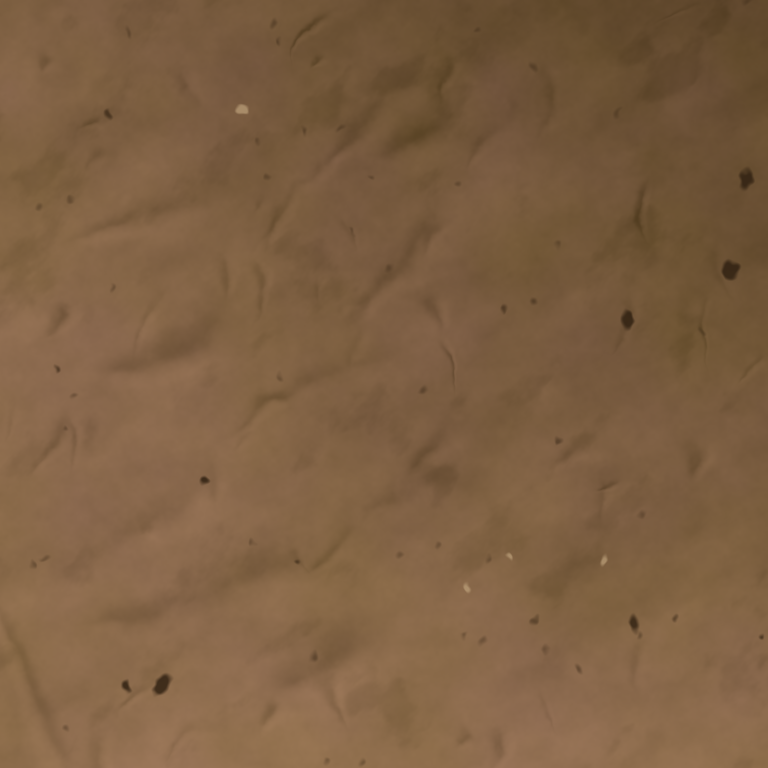
A WebGL 1 fragment shader for this texture:

```glsl
precision highp float;
uniform vec2 u_resolution;

float hash(vec2 p) {
  return fract(sin(dot(p, vec2(127.1, 311.7))) * 43758.5453);
}

float noise(vec2 p) {
  vec2 i = floor(p), f = fract(p);
  f = f * f * (3.0 - 2.0 * f);
  return mix(mix(hash(i), hash(i + vec2(1.0, 0.0)), f.x),
             mix(hash(i + vec2(0.0, 1.0)), hash(i + 1.0), f.x), f.y);
}

float fbm(vec2 p) {
  float sum = 0.0, amp = 0.5;
  for (int i = 0; i < 5; i++) {
    sum += amp * noise(p);
    p = mat2(1.6, 1.2, -1.2, 1.6) * p + 7.3;
    amp *= 0.5;
  }
  return sum;
}

vec2 rotate(vec2 p, float a) {
  return vec2(cos(a) * p.x + sin(a) * p.y, cos(a) * p.y - sin(a) * p.x);
}

// Curved, tapering dent: a hollow with one crisp side and a faint lit rim
float dent(vec2 p, float angle, float bend, float len, float width) {
  vec2 q = rotate(p, angle);
  q.y += bend * q.x * q.x;
  float along = q.x / len;
  float across = q.y / (width * (1.0 + 0.45 * clamp(along, -1.5, 1.5)));
  float taper = exp(-along * along * along * along - 0.3 * along * along);
  float hollow = exp(-across * across * (across < 0.0 ? 2.5 : 0.8));
  float rim = across + 1.7;
  return taper * (hollow - 0.3 * exp(-rim * rim * 1.5));
}

void main() {
  vec2 uv = gl_FragCoord.xy / u_resolution;
  vec2 wobble = vec2(fbm(uv * 16.0), fbm(uv * 16.0 + 31.0)) - 0.48;
  vec2 p = uv + 0.035 * wobble;

  // Light falls off towards the upper right
  float tone = 0.575 - 0.035 * uv.x - 0.07 * uv.y - 0.105 * uv.x * uv.y;

  // Mottling from broad drifts to small blotches, slanted like the smears
  vec2 slanted = rotate(p, 0.6);
  tone += 0.08 * (fbm(slanted * vec2(4.0, 8.0)) - 0.48);
  tone += 0.06 * (fbm(slanted * vec2(14.0, 24.0) + 9.0) - 0.48);
  tone += 0.03 * (fbm(uv * 55.0 + 3.0) - 0.48);
  tone += 0.008 * (noise(uv * 160.0) - 0.5);

  // Scattered dusky blotches
  tone -= 0.035 * smoothstep(0.58, 0.75, fbm(rotate(uv, 0.8) * vec2(12.0, 20.0) + 90.0));

  // Broken pressure along the dents
  float press = smoothstep(0.25, 0.65, fbm(uv * 20.0 + 70.0)) * 0.9 + 0.5;

  // Broad smears rising to the right, mostly on the left half
  for (int i = 0; i < 13; i++) {
    float n = float(i);
    vec2 center = vec2(0.06 + 0.56 * hash(vec2(n, 1.0)), 0.1 + 0.75 * fract(n * 0.382 + 0.15));
    float angle = 0.3 + 0.6 * hash(vec2(n, 2.0));
    float bend = 5.0 * (hash(vec2(n, 3.0)) - 0.6);
    float len = mix(0.05, 0.13, hash(vec2(n, 4.0)));
    float width = mix(0.008, 0.026, hash(vec2(n, 5.0)));
    tone -= press * mix(0.035, 0.06, hash(vec2(n, 6.0))) * dent(p - center, angle, bend, len, width);
  }

  // Short dabs and thin creases, some nearly upright
  for (int i = 0; i < 52; i++) {
    float n = float(i) + 40.0;
    vec2 center = vec2(hash(vec2(n, 1.0)), hash(vec2(n, 2.0)));
    float angle = 0.4 + 1.7 * hash(vec2(n, 3.0));
    float bend = 18.0 * (hash(vec2(n, 4.0)) - 0.5);
    float len = mix(0.009, 0.045, hash(vec2(n, 5.0)));
    float width = mix(0.003, 0.01, hash(vec2(n, 6.0)));
    tone -= press * mix(0.025, 0.065, hash(vec2(n, 7.0))) * dent(p - center, angle, bend, len, width);
  }

  // Long groove in the lower left corner
  tone -= 0.06 * dent(p - vec2(0.04, 0.11), -1.15, 0.3, 0.14, 0.011);

  // Sand colour with faint pinkish and yellowish patches
  vec3 color = mix(vec3(0.40, 0.30, 0.19), vec3(0.55, 0.42, 0.30), (tone - 0.40) / 0.15);
  color += vec3(0.01, -0.008, 0.05) * (fbm(uv * 9.0 + 50.0) - 0.48);

  // Dark crumbs: many tiny and faint, very few large
  vec2 ragged = uv + 0.006 * (vec2(noise(uv * 110.0), noise(uv * 110.0 + 17.0)) - 0.5);
  for (int i = 0; i < 56; i++) {
    float n = float(i) + 90.0;
    vec2 center = vec2(hash(vec2(n, 1.0)), hash(vec2(n, 2.0)));
    vec2 q = rotate(ragged - center, 0.3 + 1.9 * hash(vec2(n, 3.0)));
    q.x *= mix(0.5, 1.0, hash(vec2(n, 4.0)));
    float size = pow(fract(n * 0.618), 14.0);
    float radius = mix(0.003, 0.011, size);
    float cover = 1.0 - smoothstep(radius - 0.0028, radius + 0.0028, length(q));
    float strength = mix(0.3, 0.85, smoothstep(0.0, 0.4, size + 0.25 * pow(hash(vec2(n, 6.0)), 3.0)));
    color = mix(color, vec3(0.19, 0.13, 0.07), cover * strength);
  }

  // A few pale flecks
  for (int i = 0; i < 4; i++) {
    float n = float(i) + 200.0;
    vec2 center = vec2(hash(vec2(n, 1.0)), hash(vec2(n, 2.0)));
    vec2 q = rotate(ragged - center, 3.14 * hash(vec2(n, 3.0))) * vec2(0.6, 1.0);
    float radius = mix(0.002, 0.0045, hash(vec2(n, 4.0)));
    float cover = 1.0 - smoothstep(radius - 0.002, radius + 0.002, length(q));
    color = mix(color, vec3(0.74, 0.63, 0.48), 0.7 * cover);
  }

  gl_FragColor = vec4(color, 1.0);
}
```
